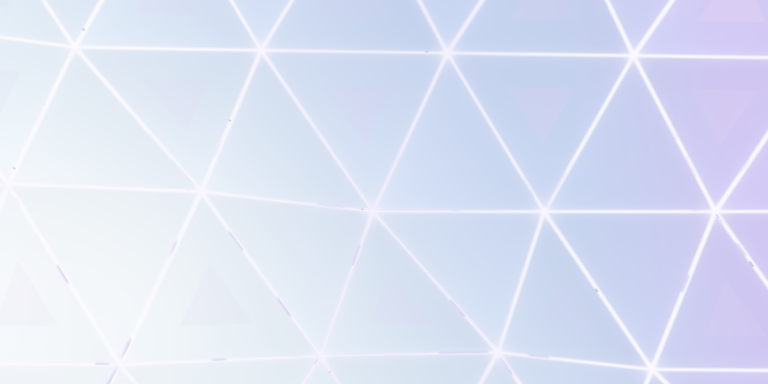
Reproduce this background procedurally as a Shadertoy shader.

```glsl
// Pale blue and lavender panels in a bent triangular lattice with glowing worn seams

float hash(vec2 p) {
    return fract(sin(dot(p, vec2(127.1, 311.7))) * 43758.55);
}

vec2 gradient(vec2 cell) {
    float angle = 6.2832 * hash(cell);
    return vec2(cos(angle), sin(angle));
}

float gradientNoise(vec2 p) {
    vec2 i = floor(p), f = fract(p), u = f * f * (3.0 - 2.0 * f), e = vec2(1, 0);
    return mix(mix(dot(gradient(i), f), dot(gradient(i + e.xy), f - e.xy), u.x),
               mix(dot(gradient(i + e.yx), f - e.yx), dot(gradient(i + 1.0), f - 1.0), u.x), u.y);
}

// Each row is a straight run of joints (start, step) with one bump (height, centre)
float bentRun(vec4 run, float i) {
    float away = i - run.w;
    return run.x + run.y * i + run.z * exp(-4.0 * away * away);
}

vec2 joint(int row, int column) {
    vec4 across[5] = vec4[5](vec4(-0.36, 0.48, 0, 0), vec4(-0.15, 0.462, 0.166, 2.5),
        vec4(0.079, 0.446, -0.058, 0), vec4(0.195, 0.485, 0, 0), vec4(0.43, 0.507, 0, 0));
    vec4 up[5] = vec4[5](vec4(-0.3, 0, 0, 0), vec4(0.054, -0.004, 0.09, 2.55),
        vec4(0.449, 0, 0.167, 0.46), vec4(0.876, -0.007, 0.06, -1), vec4(1.286, 0, 0, 0));
    return vec2(bentRun(across[row], float(column)), bentRun(up[row], float(column)));
}

float cross2(vec2 a, vec2 b) {
    return a.x * b.y - a.y * b.x;
}

// Soft diagonal sweep: white at lower left, blue in the middle, lavender at right
vec3 backdrop(vec2 p) {
    float sweep = p.x + 0.8 * (p.y - 0.5);
    vec3 col = mix(vec3(0.90, 0.94, 0.965), vec3(0.77, 0.825, 0.935), smoothstep(0.0, 1.7, sweep));
    vec2 glow = (p - vec2(0.0, 0.24)) * vec2(1.4, 2.2);
    col = mix(col, vec3(0.975, 0.98, 0.985), 0.85 * exp(-dot(glow, glow)));
    return mix(col, vec3(0.82, 0.785, 0.953), smoothstep(1.45, 2.02, p.x + 0.12 * (p.y - 0.5)));
}

// Slight tone per panel, and a faint inset triangle that strengthens to the right
void shadePanel(inout vec3 col, vec2 p, vec2 a, vec2 b, vec2 c, float inset, float seed) {
    vec3 bary = vec3(cross2(c - b, p - b), cross2(a - c, p - c), cross2(b - a, p - a));
    bary /= cross2(b - a, c - a);
    float inner = min(bary.x, min(bary.y, bary.z));
    if (inner < 0.0) return;
    col += 0.016 * (seed - 0.5) + 0.02 * (bary.x - 0.33);
    float strength = inset * (0.12 + 0.14 * p.x * p.x * seed);
    col = mix(col, vec3(0.87, 0.81, 0.95), strength * smoothstep(0.205, 0.22, inner));
}

// Bright bar with a soft halo, lavender wear along its length and small dark nicks
void drawSeam(inout vec3 col, vec2 p, vec2 a, vec2 b, float halfWidth, float seed) {
    vec2 ab = b - a;
    float along = clamp(dot(p - a, ab) / dot(ab, ab), 0.0, 1.0);
    float d = length(p - a - along * ab);
    if (d > 0.06) return;
    float side = cross2(ab, p - a) / length(ab);
    float px = 1.0 / iResolution.y;
    float soft = 0.0018 + px;

    col = mix(col, vec3(0.96, 0.95, 0.995), 0.28 * exp(-d * 75.0));
    float middle = exp(-7.0 * (p.x - 1.03) * (p.x - 1.03));
    vec3 tint = mix(vec3(0.985, 0.98, 0.997), vec3(0.915, 0.90, 0.98), 0.85 * middle);
    tint = mix(tint, vec3(0.99), 0.45 * smoothstep(0.003, 0.0, d));

    float wear = smoothstep(0.2, 0.3, gradientNoise(vec2(along * 5.0, seed * 91.0)));
    wear *= smoothstep(-0.003, 0.002, side) * smoothstep(0.8, 0.2, p.y);
    tint = mix(tint, vec3(0.82, 0.81, 0.945), 0.75 * wear);
    float nick = smoothstep(0.48, 0.54, gradientNoise(vec2(along * 23.0, seed * 57.0)));
    tint = mix(tint, vec3(0.70, 0.70, 0.84), 0.7 * nick * smoothstep(-0.001, 0.002, side));

    col = mix(col, tint, 0.93 * smoothstep(halfWidth + soft, halfWidth - soft, d));
}

void mainImage(out vec4 fragColor, in vec2 fragCoord) {
    vec2 p = fragCoord / iResolution.y;
    p.x *= 2.0 * iResolution.y / iResolution.x;
    vec3 col = backdrop(p);

    // Panels: one upright and one inverted triangle per joint
    for (int r = 0; r < 4; r++)
        for (int i = -1; i < 6; i++) {
            vec2 a = joint(r, i), c = joint(r + 1, i);
            float odd = float(r % 2), seed = hash(vec2(r, i) + 3.0);
            shadePanel(col, p, a, joint(r, i + 1), c, odd, seed);
            shadePanel(col, p, a, c, joint(r + 1, i - 1), 1.0 - odd, fract(seed * 7.3));
        }

    // Seams: thin along the rows, wider on the diagonals
    for (int r = 0; r < 4; r++)
        for (int i = -1; i < 6; i++) {
            vec2 a = joint(r, i);
            float seed = hash(vec2(r, i) + 17.0);
            drawSeam(col, p, a, joint(r, i + 1), 0.0042, seed);
            drawSeam(col, p, a, joint(r + 1, i), 0.0052 + 0.0015 * seed, fract(seed * 5.7));
            drawSeam(col, p, a, joint(r + 1, i - 1), 0.0042 + 0.0018 * seed, fract(seed * 9.1));
        }

    // Light gathered at the joints
    for (int r = 1; r < 4; r++)
        for (int i = -1; i < 6; i++)
            col = mix(col, vec3(0.985, 0.975, 1.0), 0.5 * exp(-95.0 * length(p - joint(r, i))));

    fragColor = vec4(col, 1.0);
}
```
